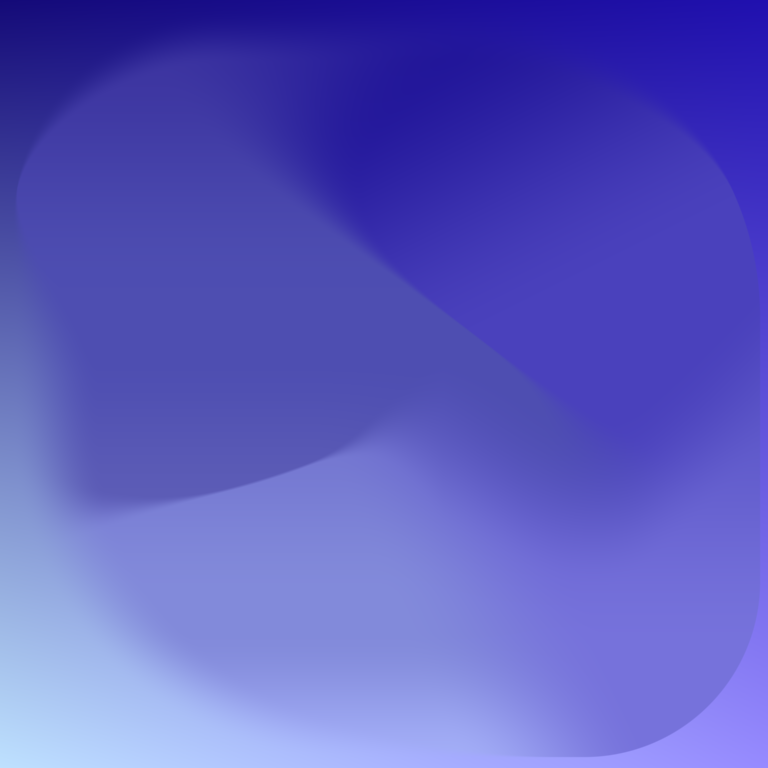
Reproduce this background procedurally as a Shadertoy shader.

```glsl
// Soft indigo-to-ice-blue gradient with folded translucent sheets in a rounded blob.

#define CENTER vec2(0.504, 0.5)  // middle of the blob
#define MARGIN 0.013       // gap between the blob and the canvas edge
#define RADIUS_TL 0.28     // blob corner radii
#define RADIUS_TR 0.40
#define RADIUS_BL 0.42
#define RADIUS_BR 0.23
#define CRISP 0.0025       // narrowest edge width
#define FOLD_BLUR 1.0      // growth of blur along the diagonal fold
#define HEM_BLUR 3.5       // growth of blur along the lower hem

// Backdrop corners
const vec3 NAVY      = vec3(0.078, 0.039, 0.470);
const vec3 ULTRAMAR  = vec3(0.125, 0.063, 0.686);
const vec3 ICE       = vec3(0.745, 0.882, 1.000);
const vec3 LILAC     = vec3(0.588, 0.541, 1.000);
// Sheets
const vec3 MIDNIGHT  = vec3(0.125, 0.078, 0.596);
const vec3 VIOLET    = vec3(0.290, 0.255, 0.737);
const vec3 DUSK      = vec3(0.235, 0.204, 0.627);
const vec3 SLATE     = vec3(0.304, 0.304, 0.694);
const vec3 HAZE      = vec3(0.361, 0.361, 0.714);
const vec3 PERI_DARK = vec3(0.450, 0.460, 0.815);
const vec3 PERI      = vec3(0.510, 0.541, 0.855);
const vec3 PALE      = vec3(0.640, 0.683, 0.970);
const vec3 IRIS_DARK = vec3(0.361, 0.338, 0.784);
const vec3 IRIS      = vec3(0.463, 0.447, 0.859);

// Signed distance to the blob; c is relative to the centre, y pointing down
float blobDistance(vec2 c) {
    float left  = c.y < 0.0 ? RADIUS_TL : RADIUS_BL;
    float right = c.y < 0.0 ? RADIUS_TR : RADIUS_BR;
    float r = c.x < 0.0 ? left : right;
    vec2 q = abs(c) - (0.5 - MARGIN) + r;
    return min(max(q.x, q.y), 0.0) + length(max(q, 0.0)) - r;
}

// Blob opacity: crisp on the right, melting at the top and lower left
float blobMask(vec2 p) {
    float top = 0.09 * (1.0 - smoothstep(0.0, 0.25, p.y));
    float lowerLeft = 0.11 * (1.0 - smoothstep(0.1, 0.72, p.x))
                    * smoothstep(0.24, 0.5, p.y);
    float blur = CRISP + max(top, lowerLeft);
    return smoothstep(0.0, blur, -blobDistance(p - CENTER));
}

// Upper right sheet: a violet glow rising out of the dark
vec3 upperSheet(vec2 p) {
    float glow = smoothstep(0.06, 0.5, p.y + 0.5 * (p.x - 0.52));
    return mix(MIDNIGHT, VIOLET, glow);
}

// Left sheet: a muted band below the diagonal fold, hazy at its lower left
vec3 leftSheet(vec2 p) {
    vec3 color = mix(DUSK, SLATE, smoothstep(0.05, 0.38, p.y));
    float haze = smoothstep(0.45, 0.66, p.y) * (1.0 - smoothstep(0.4, 0.75, p.x));
    return mix(color, HAZE, haze);
}

// Lower sheet: periwinkle on the left, iris on the right
vec3 lowerSheet(vec2 p) {
    vec3 periwinkle = mix(PERI_DARK, PERI, smoothstep(0.55, 0.78, p.y));
    periwinkle = mix(periwinkle, PALE, smoothstep(0.82, 1.0, p.y));
    vec3 iris = mix(IRIS_DARK, IRIS, smoothstep(0.5, 0.85, p.y));
    float split = 0.58 + 0.42 * (p.y - 0.65);
    return mix(periwinkle, iris, smoothstep(-0.13, 0.13, p.x - split));
}

// Coverage of the left sheet: an S-shaped diagonal, sharpest midway
float foldMask(vec2 p) {
    float edge = 0.29 + 0.25 * p.y + 0.36 * smoothstep(0.15, 0.65, p.y);
    float above = max(0.43 - p.y, 0.0);
    float below = max(p.y - 0.45, 0.0);
    float tail = CRISP + 4.0 * FOLD_BLUR * below * below;
    float inner = tail + FOLD_BLUR * above * above;
    float outer = tail + 2.5 * FOLD_BLUR * above * above;
    return 1.0 - smoothstep(edge - inner, edge + outer, p.x);
}

// Coverage of the lower sheet: an arc that dips and dissolves on the right
float hemMask(vec2 p) {
    float arc = p.x - 0.08;
    float edge = 0.665 - 0.58 * arc * arc + 0.3 * smoothstep(0.48, 0.85, p.x);
    float leftward = max(0.3 - p.x, 0.0);
    float rightward = max(p.x - 0.4, 0.0);
    float blur = CRISP + 0.9 * leftward * leftward
               + min(HEM_BLUR * rightward * rightward, 0.11);
    return smoothstep(-blur, blur, p.y - edge);
}

void mainImage(out vec4 fragColor, in vec2 fragCoord) {
    // Canvas coordinates with depth measured from the top
    vec2 p = fragCoord / iResolution.xy;
    p.y = 1.0 - p.y;

    vec3 backdrop = mix(mix(NAVY, ULTRAMAR, p.x), mix(ICE, LILAC, p.x), p.y);

    // Stack the sheets, then set them into the blob
    vec3 sheets = mix(upperSheet(p), leftSheet(p), foldMask(p));
    sheets = mix(sheets, lowerSheet(p), hemMask(p));

    fragColor = vec4(mix(backdrop, sheets, blobMask(p)), 1.0);
}
```
